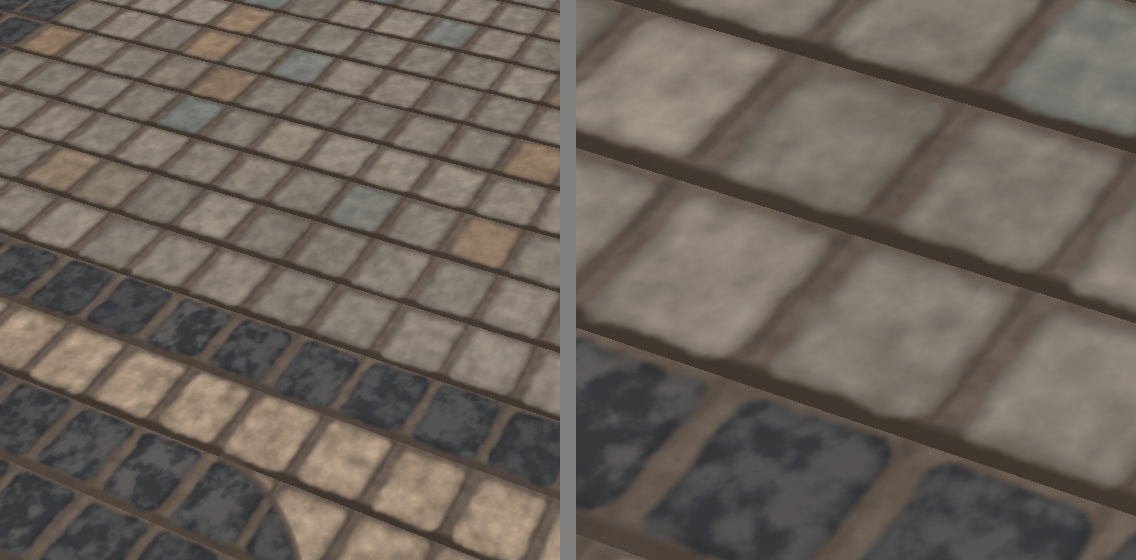
Left, the full canvas; right, a detail of the centre.
Reproduce this texture procedurally as a WebGL 2 fragment shader.

```glsl
#version 300 es
precision highp float;
// Worn stone mosaic floor seen at a slant: a homography maps the canvas to a
// square grid, each cell holds one rounded tile with its own tint and mottling,
// and dark and pale border bands are chosen from the row and column.
uniform vec2 u_resolution;
out vec4 fragColor;

const vec3 GREY = vec3(0.49, 0.46, 0.42);
const vec3 BEIGE = vec3(0.57, 0.525, 0.475);
const vec3 RUST = vec3(0.57, 0.465, 0.37);
const vec3 SLATE = vec3(0.45, 0.47, 0.46);
const vec3 PALE = vec3(0.64, 0.56, 0.48);
const vec3 COAL = vec3(0.215, 0.22, 0.23);
const vec3 ASH = vec3(0.36, 0.355, 0.35);
const vec3 GROUT = vec3(0.40, 0.35, 0.31);
const vec3 SHADOW = vec3(0.25, 0.215, 0.185);

float hash(vec2 p) {
  vec3 q = fract(vec3(p.xyx) * 0.1031);
  q += dot(q, q.yzx + 33.33);
  return fract((q.x + q.y) * q.z);
}

float noise(vec2 p) {
  vec2 i = floor(p), f = fract(p);
  f = f * f * (3.0 - 2.0 * f);
  return mix(mix(hash(i), hash(i + vec2(1, 0)), f.x),
             mix(hash(i + vec2(0, 1)), hash(i + vec2(1, 1)), f.x), f.y);
}

float fbm(vec2 p) {
  float sum = 0.0, amp = 0.5;
  for (int i = 0; i < 4; i++) {
    sum += amp * noise(p);
    p = mat2(1.6, 1.2, -1.2, 1.6) * p + 7.3;
    amp *= 0.5;
  }
  return sum / 0.9375;
}

float roundedBox(vec2 p, vec2 halfSize, float radius) {
  vec2 q = abs(p) - halfSize + radius;
  return length(max(q, 0.0)) + min(max(q.x, q.y), 0.0) - radius;
}

// Canvas position to floor position; tile centres lie on whole numbers.
vec2 floorCoord(vec2 p) {
  mat3 view = mat3(0.0983, -0.0463, -0.0226,
                   0.0980, 0.1119, 0.0512,
                   0.5208, 0.4661, 1.0);
  vec3 q = inverse(view) * vec3(p, 1.0);
  return q.xy / q.z;
}

// Signed height above the curved edge of the dark inlay.
float inlayEdge(vec2 g) {
  float bend = max(g.x - 0.6, 0.0);
  return g.y + 2.5 + 0.3 * bend * bend;
}

float darkMask(vec2 g, vec2 cell, float soft) {
  float band = 1.0 - step(0.5, abs(cell.y + 1.0));
  float farSide = step(cell.x, -8.5);
  float inlay = 1.0 - smoothstep(-soft, soft, inlayEdge(g));
  return max(max(band, farSide), inlay);
}

vec3 fieldColor(vec2 cell) {
  float kind = hash(cell + 61.7);
  vec3 color = mix(GREY, BEIGE, hash(cell + 23.1));
  color = mix(color, RUST, 0.75 * smoothstep(0.82, 0.95, kind));
  return mix(color, SLATE, 0.8 * smoothstep(0.16, 0.06, kind));
}

vec3 stoneColor(vec2 g, vec2 cell, float dark) {
  float mottle = fbm(g * 6.0 + cell * 3.7);
  float blotch = smoothstep(0.3, 0.7, mottle);
  float pale = 1.0 - step(-1.5, cell.y);
  vec3 light = mix(fieldColor(cell), PALE, pale);
  light *= 1.0 + (mottle - 0.5) * mix(0.32, 0.5, pale);
  vec3 deep = mix(COAL, ASH, blotch * (0.5 + 0.5 * hash(cell + 9.0)));
  return mix(light, deep, dark);
}

void main() {
  vec2 g = floorCoord(gl_FragCoord.xy / u_resolution);
  float soft = 0.03 + 0.5 * max(fwidth(g.x), fwidth(g.y));
  vec2 cell = floor(g + 0.5);
  vec2 local = g - cell;

  // Uneven tile outline
  vec2 shift = (vec2(hash(cell + 3.0), hash(cell + 5.0)) - 0.5) * 0.04;
  vec2 halfSize = vec2(0.415, 0.435) + 0.025 * (hash(cell + 7.0) - 0.5);
  float wobble = (fbm(g * 5.0) - 0.5) * 0.07;
  vec2 tilePos = local - shift - vec2(0.0, 0.025);
  float edge = roundedBox(tilePos, halfSize, 0.11) + wobble;
  float dark = darkMask(g, cell, soft);

  // Grout, shaded beneath the near edge and beside the right edge of a tile
  vec3 color = GROUT * (0.85 + 0.3 * fbm(g * 9.0 + 40.0));
  float under = smoothstep(-0.34, -0.43, local.y);
  float beside = 0.35 * smoothstep(0.36, 0.42, local.x) * smoothstep(0.5, 0.45, local.x);
  color = mix(color, SHADOW, max(under, beside) * mix(1.0, 0.6, dark));

  // Stone face with a worn, slightly darker rim
  vec3 stone = stoneColor(g, cell, dark);
  stone *= 1.0 - 0.14 * smoothstep(-0.11, 0.0, edge);
  color = mix(color, stone, smoothstep(soft, -soft, edge));

  // Joint along the curved cut, then broad grime
  float cut = smoothstep(0.05 + soft, 0.02, abs(inlayEdge(g)));
  color = mix(color, GROUT * 0.85, cut * 0.7 * step(0.6, g.x));
  color *= 0.94 + 0.12 * fbm(g * 0.7 + 15.0);
  fragColor = vec4(color, 1.0);
}
```
